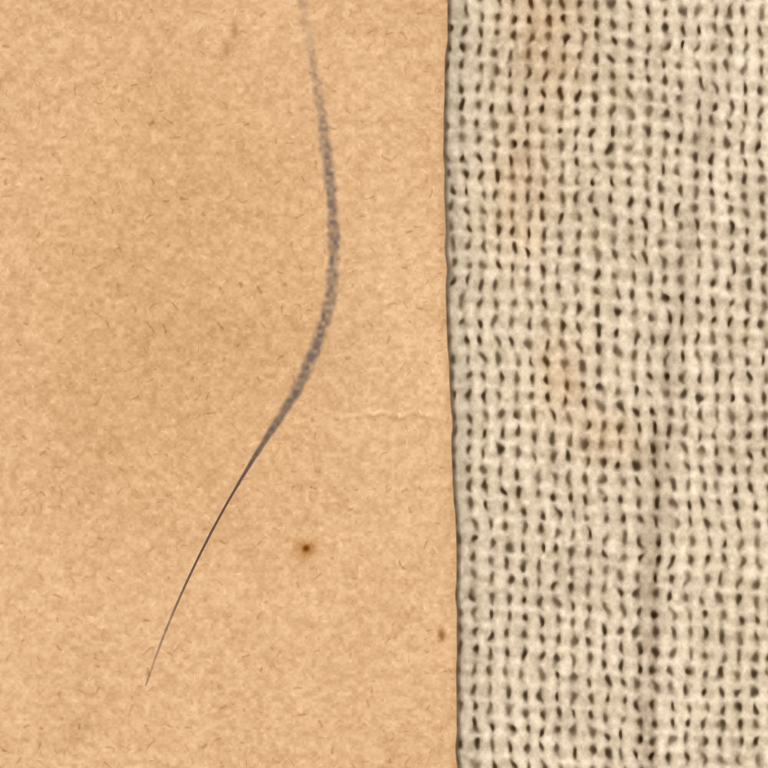
This texture is drawn by a Shadertoy shader. Its source:

```glsl
// Aged tan card with a curved grey pencil stroke, lying beside coarse linen.
// Card: layered noise, scattered fibres, Bezier stroke, stains and a torn crease.
// Linen: a warped grid of threads and dark gaps, with soft folds and warm stains.

float hash(vec2 p) {
    vec3 q = fract(vec3(p.xyx) * 0.1031);
    q += dot(q, q.yzx + 33.33);
    return fract((q.x + q.y) * q.z);
}

float noise(vec2 p) {
    vec2 i = floor(p), f = fract(p);
    f = f * f * (3.0 - 2.0 * f);
    return mix(mix(hash(i), hash(i + vec2(1, 0)), f.x),
               mix(hash(i + vec2(0, 1)), hash(i + 1.0), f.x), f.y);
}

float fbm(vec2 p) {
    float sum = 0.0, amp = 0.5;
    for (int i = 0; i < 4; i++) {
        sum += amp * noise(p);
        p = p * 2.03 + 17.7;
        amp *= 0.5;
    }
    return sum / 0.9375;
}

float segment(vec2 p, vec2 a, vec2 b) {
    vec2 d = b - a;
    return length(p - a - d * clamp(dot(p - a, d) / dot(d, d), 0.0, 1.0));
}

float bezier(vec2 p, vec2 a, vec2 c, vec2 b) {
    float dist = 1.0;
    vec2 last = a;
    for (int i = 1; i <= 10; i++) {
        float t = float(i) / 10.0;
        vec2 next = mix(mix(a, c, t), mix(c, b, t), t);
        dist = min(dist, segment(p, last, next));
        last = next;
    }
    return dist;
}

// Soft round blot: 1 at the centre, fading over the given radii
float blot(vec2 p, vec2 centre, vec2 radii) {
    vec2 d = (p - centre) / radii;
    return exp(-dot(d, d));
}

// One short soft fibre per cell, randomly placed and turned
float fibres(vec2 p, float scale) {
    p += 0.012 * vec2(noise(p * 60.0), noise(p * 60.0 + 40.0));
    vec2 cell = floor(p * scale), f = fract(p * scale);
    float angle = 6.2832 * hash(cell + 5.3);
    vec2 dir = vec2(cos(angle), sin(angle)) * (0.05 + 0.15 * hash(cell + 9.1));
    vec2 mid = 0.3 + 0.4 * vec2(hash(cell + 2.7), hash(cell + 7.9));
    float line = 1.0 - smoothstep(0.0, 0.13, segment(f, mid - dir, mid + dir));
    return line * smoothstep(0.4, 1.0, hash(cell));
}

vec3 card(vec2 p, float edge) {
    vec3 col = vec3(0.893, 0.715, 0.532);
    col -= vec3(0.035, 0.042, 0.05) * blot(p, vec2(0.24, 0.62), vec2(0.2, 0.3));
    col += vec3(0.015, 0.02, 0.02) * blot(p, vec2(0.5, 0.56), vec2(0.09, 0.2));
    col += 0.06 * (fbm(p * 9.0) - 0.5);
    col += vec3(0.15, 0.16, 0.16) * (fbm(p * vec2(115, 135)) - 0.5);
    col += 0.06 * (noise(p * 250.0) - 0.5);
    col -= vec3(0.09, 0.1, 0.1) * fibres(p, 42.0);
    col -= vec3(0.06, 0.07, 0.07) * fibres(p.yx + 3.1, 67.0);
    col += 0.06 * fibres(p + 8.3, 53.0);

    // Pencil stroke: broad and grainy above, thin and dark below
    float d = bezier(p, vec2(0.393, 1.0), vec2(0.432, 0.8), vec2(0.435, 0.68));
    d = min(d, bezier(p, vec2(0.435, 0.68), vec2(0.437, 0.56), vec2(0.354, 0.44)));
    d = min(d, bezier(p, vec2(0.354, 0.44), vec2(0.245, 0.275), vec2(0.19, 0.108)));
    d += 0.004 * (noise(p * 130.0) - 0.5) * smoothstep(0.35, 0.6, p.y);
    float body = smoothstep(0.34, 0.54, p.y);
    float top = smoothstep(0.7, 0.98, p.y);
    float width = mix(0.002, 0.0095, body) * (1.0 - 0.25 * top);
    float ink = 1.0 - smoothstep(width * 0.2, width * 1.25, d);
    ink *= mix(0.9, 0.35 + 0.75 * noise(p * 190.0), body) * (1.0 - 0.65 * top);
    ink *= 0.45 + 0.55 * smoothstep(0.1, 0.3, p.y);
    ink *= 1.0 - 0.5 * smoothstep(0.25, 0.15, p.y) * noise(p * 110.0);
    col = mix(col, mix(vec3(0.34, 0.28, 0.25), vec3(0.49, 0.42, 0.37), body), clamp(ink, 0.0, 1.0));

    // Stains and specks
    col -= vec3(0.14, 0.18, 0.22) * blot(p, vec2(0.398, 0.285), vec2(0.014, 0.012));
    col -= vec3(0.3, 0.3, 0.25) * blot(p, vec2(0.399, 0.286), vec2(0.0045));
    col -= vec3(0.26, 0.3, 0.27) * blot(p, vec2(0.575, 0.172), vec2(0.005, 0.008));
    vec2 tilted = p - vec2(0.304, 0.957);
    tilted.x -= 0.45 * tilted.y;
    col -= 0.22 * blot(tilted, vec2(0), vec2(0.007, 0.03)) * noise(p * 90.0);
    col -= 0.06 * blot(p, vec2(0.1, 0.045), vec2(0.025, 0.018));

    // Torn crease and a faint fold higher up
    float tear = p.y - 0.463 - 0.014 * (fbm(vec2(p.x * 70.0, 2.0)) - 0.5);
    float span = smoothstep(0.45, 0.48, p.x) * smoothstep(0.58, 0.56, p.x) * (0.3 + noise(p * 80.0));
    col += span * (0.07 * exp(-pow(tear / 0.003, 2.0)) - 0.07 * exp(-pow((tear + 0.006) / 0.003, 2.0)));
    col -= 0.04 * blot(p, vec2(0.49, 0.842), vec2(0.07, 0.004));
    return col - 0.04 * smoothstep(0.012, 0.0, edge - p.x);
}

vec3 linen(vec2 p, float edge) {
    vec2 warp = vec2(fbm(p * 7.0), fbm(p * 6.0 + 31.0)) - 0.5;
    vec2 g = vec2(p.x - edge - 0.014, p.y + 0.08 * (p.x - 0.6)) + 0.022 * warp;
    g = g / vec2(0.0215, 0.0238) + 0.3 * (vec2(noise(p * 85.0), noise(p * 85.0 + 50.0)) - 0.5);
    vec2 cell = floor(g), f = fract(g) - 0.5, ridge = 0.5 - 0.5 * cos(6.2832 * (g - 0.5));
    float over = 0.5 - 0.5 * cos(3.1416 * g.x) * cos(3.1416 * g.y);
    vec3 col = vec3(0.872, 0.79, 0.675);
    col += 0.13 * (mix(ridge.x, ridge.y, over) - 0.55);
    col += 0.26 * (fbm(p * vec2(150, 130)) - 0.5) + 0.09 * (fbm(p * 12.0) - 0.5);

    // Gaps between threads: a small dark core in a soft hollow
    vec2 offset = 0.2 * (vec2(hash(cell + 4.0), hash(cell + 8.0)) - 0.5);
    float r = length((f + offset) * vec2(1.9, 1.05));
    float depth = 0.35 + 0.65 * hash(cell);
    col -= vec3(0.13, 0.13, 0.12) * (1.0 - smoothstep(0.2, 0.65, r));
    col = mix(col, vec3(0.25, 0.195, 0.125), depth * (1.0 - smoothstep(0.07, 0.41, r)));

    // Warm stains
    float stain = blot(p, vec2(0.71, 0.96), vec2(0.05, 0.1)) + 0.8 * blot(p, vec2(0.68, 0.74), vec2(0.04, 0.08));
    stain += 0.8 * blot(p, vec2(0.73, 0.5), vec2(0.035, 0.07)) + 0.6 * blot(p, vec2(0.79, 0.43), vec2(0.05, 0.03));
    col -= vec3(0.025, 0.065, 0.09) * stain * (0.5 + noise(p * 35.0));

    // Folds leaning right as they rise, and the shade beside the card
    float fold = p.x - 0.842 - 0.11 * p.y * p.y + 0.012 * (noise(p * 30.0) - 0.5);
    col -= vec3(0.12, 0.12, 0.11) * exp(-pow(fold / 0.015, 2.0)) * (1.0 - 0.6 * smoothstep(0.25, 0.8, p.y));
    col += 0.03 * exp(-pow((fold - 0.035) / 0.02, 2.0));
    col *= 1.0 - 0.22 * exp(-(p.x - edge) / 0.013);
    return mix(col, vec3(0.4, 0.32, 0.24), 0.7 * smoothstep(0.008, 0.001, p.x - edge));
}

void mainImage(out vec4 fragColor, in vec2 fragCoord) {
    vec2 p = fragCoord / iResolution.xy;
    float edge = 0.594 - 0.016 * smoothstep(0.2, 0.8, p.y) + 0.005 * smoothstep(0.86, 1.0, p.y);
    edge += 0.003 * (noise(vec2(p.y * 40.0, 1.0)) - 0.5);
    float side = smoothstep(-0.0015, 0.0015, p.x - edge);
    vec3 col = mix(card(p, edge), linen(vec2(max(p.x, edge), p.y), edge), side);
    fragColor = vec4(clamp(col, 0.0, 1.0), 1.0);
}
```
